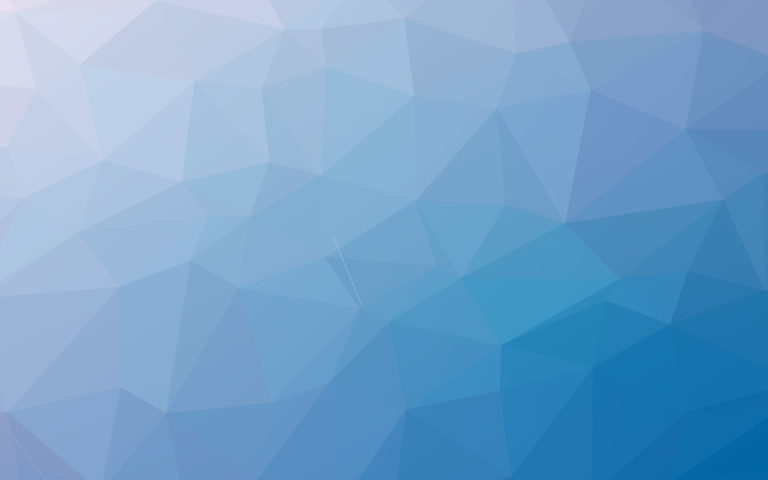
Reproduce this background procedurally as a WebGL 1 fragment shader.

```glsl
precision highp float;

uniform vec2 u_resolution;

#define GRID vec2(9.0, 6.3)
#define JITTER 0.4
#define SAG 0.15
#define SWAY 0.023
#define FACET_CONTRAST 0.019
#define FACET_HUE 0.009
#define FACET_GRADIENT 0.2
#define SEAM_WIDTH 0.0016
#define SEAM_OPACITY 0.25
#define ASPECT vec2(u_resolution.x / u_resolution.y, 1.0)

const vec3 LILAC_WHITE = vec3(0.90, 0.88, 0.94);
const vec3 PALE_BLUE   = vec3(0.67, 0.76, 0.87);
const vec3 DUSK_BLUE   = vec3(0.49, 0.59, 0.76);
const vec3 MIST_BLUE   = vec3(0.70, 0.78, 0.89);
const vec3 SKY_BLUE    = vec3(0.45, 0.66, 0.81);
const vec3 STEEL_BLUE  = vec3(0.24, 0.50, 0.70);
const vec3 PERIWINKLE  = vec3(0.53, 0.62, 0.79);
const vec3 AZURE       = vec3(0.26, 0.51, 0.73);
const vec3 DEEP_BLUE   = vec3(0.00, 0.39, 0.63);
const vec3 OCEAN_GLOW  = vec3(-0.10, -0.02, 0.00);
const vec3 TEAL_GLOW   = vec3(-0.02, 0.03, 0.01);
const vec3 VIOLET_GLOW = vec3(0.01, -0.01, 0.02);

// Two layers of sines, each component within -1..1
vec2 layeredSines(vec2 q) {
    vec2 a = sin(q.x * vec2(2.3, 4.1) + q.y * vec2(5.2, 1.7) + vec2(0.4, 1.9));
    vec2 b = sin(q.x * vec2(3.7, 5.9) + q.y * vec2(2.6, 4.4));
    return 0.5 * (a + b);
}

vec3 threeStops(vec3 a, vec3 b, vec3 c, float t) {
    return mix(mix(a, b, min(2.0 * t, 1.0)), c, max(2.0 * t - 1.0, 0.0));
}

float glow(vec2 uv, vec2 center, float radius) {
    vec2 d = (uv - center) / radius;
    return exp(-dot(d, d));
}

// Smooth colour field sampled by the facets
vec3 backdrop(vec2 uv) {
    uv = clamp(uv, 0.0, 1.0);
    vec3 top = threeStops(LILAC_WHITE, PALE_BLUE, DUSK_BLUE, uv.x);
    vec3 middle = threeStops(MIST_BLUE, SKY_BLUE, STEEL_BLUE, uv.x);
    vec3 bottom = threeStops(PERIWINKLE, AZURE, DEEP_BLUE, uv.x);
    vec3 color = threeStops(bottom, middle, top, uv.y);
    color += OCEAN_GLOW * glow(uv, vec2(0.77, 0.26), 0.21);
    color += TEAL_GLOW * glow(uv, vec2(0.68, 0.35), 0.12);
    return color + VIOLET_GLOW * glow(uv, vec2(0.84, 0.75), 0.13);
}

// Vertical drop of the mesh rows toward the right
float sag(vec2 uv) {
    return SAG * (uv.x - 0.5) * sin(3.14159 * uv.y);
}

// Sideways sway and soft vertical bulges of the mesh
vec2 bulge(vec2 uv) {
    float lift = 0.085 * glow(uv, vec2(0.79, 0.28), 0.12);
    lift += 0.075 * glow(uv, vec2(0.32, 0.41), 0.13);
    lift -= 0.090 * glow(uv, vec2(0.71, 0.635), 0.12);
    lift -= 0.060 * glow(uv, vec2(0.60, 0.32), 0.09);
    return vec2(SWAY * cos(6.9 * (uv.x - 0.14)), lift);
}

vec2 meshVertex(vec2 id) {
    vec2 uv = (id + JITTER * layeredSines(id)) / GRID;
    uv.y -= sag(uv);
    return (uv + bulge(uv)) * ASPECT;
}

float edgeDistance(vec2 p, vec2 a, vec2 b) {
    vec2 e = b - a;
    vec2 d = p - a;
    return (e.x * d.y - e.y * d.x) / max(length(e), 0.0001);
}

// Adds one antialiased facet; alpha accumulates the coverage
void addFacet(inout vec4 sum, vec2 p, vec2 a, vec2 b, vec2 c) {
    float winding = sign(edgeDistance(c, a, b));
    float inside = winding * edgeDistance(p, a, b);
    inside = min(inside, winding * edgeDistance(p, b, c));
    inside = min(inside, winding * edgeDistance(p, c, a));
    float coverage = clamp(inside * u_resolution.y + 0.5, 0.0, 1.0);

    vec2 center = (a + b + c) / 3.0;
    vec2 tint = layeredSines(center * 23.0);
    vec3 color = backdrop(mix(center, p, FACET_GRADIENT) / ASPECT);
    color += FACET_CONTRAST * tint.x + FACET_HUE * tint.y * vec3(-1.0, 0.6, 0.2);
    sum += vec4(color, 1.0) * coverage;
}

// Fine pale line between two points
float seam(vec2 p, vec2 a, vec2 b) {
    vec2 e = b - a;
    float t = clamp(dot(p - a, e) / dot(e, e), 0.0, 1.0);
    float d = length(p - a - e * t);
    return 1.0 - smoothstep(0.0, max(SEAM_WIDTH, 1.0 / u_resolution.y), d);
}

void main() {
    vec2 uv = gl_FragCoord.xy / u_resolution;
    vec2 p = uv * ASPECT;
    vec2 flat_uv = uv - bulge(uv);
    vec2 home = floor((flat_uv + vec2(0.0, sag(flat_uv))) * GRID);
    vec4 sum = vec4(0.0);

    // Split each nearby cell along its shorter diagonal
    for (int j = -1; j <= 1; j++) {
        for (int i = -1; i <= 1; i++) {
            vec2 id = home + vec2(float(i), float(j));
            vec2 a = meshVertex(id);
            vec2 b = meshVertex(id + vec2(1.0, 0.0));
            vec2 c = meshVertex(id + vec2(1.0, 1.0));
            vec2 d = meshVertex(id + vec2(0.0, 1.0));
            bool rising = distance(a, c) < distance(b, d);
            addFacet(sum, p, a, b, rising ? c : d);
            addFacet(sum, p, c, d, rising ? a : b);
        }
    }
    vec3 color = sum.a > 0.001 ? sum.rgb / sum.a : backdrop(uv);

    // Faint light seams
    float line = seam(p, vec2(0.434, 0.506) * ASPECT, vec2(0.471, 0.365) * ASPECT);
    line = max(line, 0.5 * seam(p, vec2(0.009, 0.106) * ASPECT, vec2(0.06, 0.0) * ASPECT));
    gl_FragColor = vec4(mix(color, LILAC_WHITE, SEAM_OPACITY * line), 1.0);
}
```
